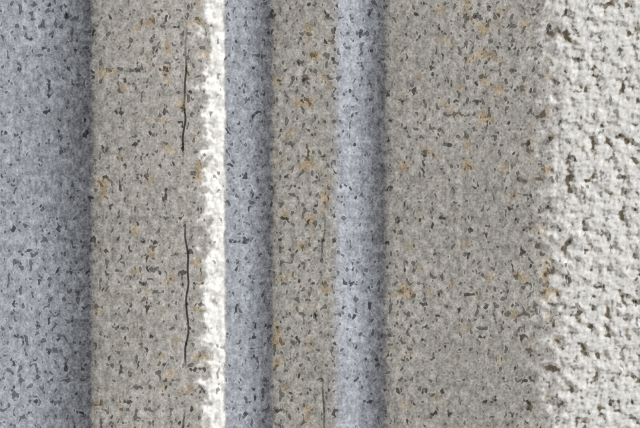
A Shadertoy shader for this texture:

```glsl
// Fluted granite: vertical mouldings with speckled grain, cracks and rough sunlit ridges.

vec2 gradientAt(vec2 cell) {
    vec3 h = fract(cell.xyx * vec3(0.1031, 0.1030, 0.0973));
    h += dot(h, h.yzx + 33.33);
    float angle = 6.2832 * fract((h.x + h.y) * h.z);
    return vec2(cos(angle), sin(angle));
}

float gradientNoise(vec2 p) {
    vec2 i = floor(p), f = fract(p);
    vec2 w = f * f * f * (f * (f * 6.0 - 15.0) + 10.0);
    vec2 e = vec2(0.0, 1.0);
    float bottom = mix(dot(gradientAt(i), f), dot(gradientAt(i + e.yx), f - e.yx), w.x);
    float top = mix(dot(gradientAt(i + e), f - e), dot(gradientAt(i + 1.0), f - 1.0), w.x);
    return mix(bottom, top, w.y);
}

// Bumpy surface height, used for the sunlit relief
float roughHeight(vec2 p) {
    return gradientNoise(p * 32.0) + 0.6 * gradientNoise(p * 61.0 + 7.0)
         + 0.3 * gradientNoise(p * 120.0 + 3.0);
}

// Soft-edged vertical strip from a to b
float strip(float u, float a, float b, float soft) {
    return smoothstep(a - soft, a + soft, u) - smoothstep(b - soft, b + soft, u);
}

void mainImage(out vec4 fragColor, in vec2 fragCoord) {
    vec2 p = fragCoord / iResolution.y;
    float u = fragCoord.x / iResolution.x;
    float patches = gradientNoise(p * 5.0 + 11.0) + 0.6 * gradientNoise(p * 13.0);
    float edge = u + 0.004 * gradientNoise(p * vec2(20.0, 34.0));

    // Broad light over the mouldings: cool hollows darken into each groove
    float hollowA = strip(edge, -0.1, 0.143, 0.004);
    float hollowB = strip(edge, 0.352, 0.424, 0.005);
    float hollowC = strip(edge, 0.525, 0.600, 0.012);
    float tone = 0.60 + 0.04 * smoothstep(0.15, 0.29, u) * (1.0 - step(0.4, u));
    tone = mix(tone, mix(0.63, 0.43, smoothstep(0.04, 0.143, u)), hollowA);
    tone = mix(tone, mix(0.66, 0.46, smoothstep(0.375, 0.424, u)), hollowB);
    tone = mix(tone, mix(0.70, 0.46, smoothstep(0.545, 0.600, u)), hollowC);
    for (int i = 0; i < 3; i++) {
        float groove = i == 0 ? 0.145 : i == 1 ? 0.425 : 0.600;
        tone -= 0.09 * exp(-abs(edge - groove) / 0.010);
    }
    tone += 0.05 * patches;

    // Mineral grain: pale feldspar, grey quartz, dark mica flakes
    float grain = gradientNoise(p * vec2(62.0, 44.0));
    float fine = gradientNoise(p * vec2(135.0, 105.0) + 19.0);
    float grit = gradientNoise(p * 210.0 + 31.0);
    tone += 0.13 * grain + 0.13 * fine + 0.10 * grit;
    float flake = gradientNoise(p * vec2(74.0, 58.0) + 47.0) + 0.6 * fine + 0.25 * patches;
    float mica = smoothstep(0.24, 0.56, flake);
    float fleck = smoothstep(0.36, 0.56, gradientNoise(p * vec2(48.0, 40.0) + 83.0) - 0.4 * fine);
    tone *= 1.0 - 0.38 * mica - 0.45 * fleck;

    float cool = clamp(hollowA + hollowB + hollowC, 0.0, 1.0);
    vec3 color = tone * mix(vec3(1.025, 1.0, 0.96), vec3(0.98, 1.0, 1.04), cool);

    // Rusty stains on the warm faces
    float rust = smoothstep(0.22, 0.60, gradientNoise(p * 27.0 + 61.0) + 0.3 * patches);
    color *= mix(vec3(1.0), vec3(1.0, 0.90, 0.74), rust * (1.0 - cool) * 0.7);

    // Sunlight catches the narrow ridge and the rough right flank
    float height = roughHeight(p);
    float slope = height - roughHeight(p + vec2(0.006, 0.005));
    float ridge = smoothstep(0.308, 0.334, u + 0.024 * height)
                * (1.0 - smoothstep(0.348, 0.354, edge));
    float flank = smoothstep(0.825, 0.905, u + 0.055 * height);
    float sun = max(ridge, flank * smoothstep(-0.42, 0.05, slope + 0.2 * height + 0.08));
    float glare = mix(0.82, 0.95, ridge) + 0.22 * slope + 0.10 * fine + 0.06 * grit;
    glare *= 1.0 - 0.30 * fleck - 0.10 * mica;
    color = mix(color, glare * vec3(1.0, 0.99, 0.97), sun);

    // Pits where the rough flank begins
    float pit = smoothstep(0.30, 0.60, -height) * strip(u, 0.81, 1.1, 0.03);
    color *= 1.0 - pit * vec3(0.36, 0.40, 0.46);

    // Hairline cracks, broken along their length
    for (int i = 0; i < 2; i++) {
        float k = float(i);
        float wander = 0.012 * gradientNoise(vec2(p.y * 3.0, 5.5 + k * 9.0))
                     + 0.005 * gradientNoise(vec2(p.y * 17.0, 2.5 + k * 9.0));
        float distanceToCrack = abs(u - mix(0.290, 0.505, k) - wander);
        float open = smoothstep(-0.25, 0.15, gradientNoise(vec2(p.y * 9.0, 7.5 + k * 4.0)));
        open *= mix(1.0, 0.75 * (1.0 - smoothstep(0.35, 0.6, p.y)), k);
        color *= 1.0 - 0.6 * open * (1.0 - smoothstep(0.0004, 0.0026, distanceToCrack));
    }

    fragColor = vec4(clamp(color, 0.0, 1.0), 1.0);
}
```
